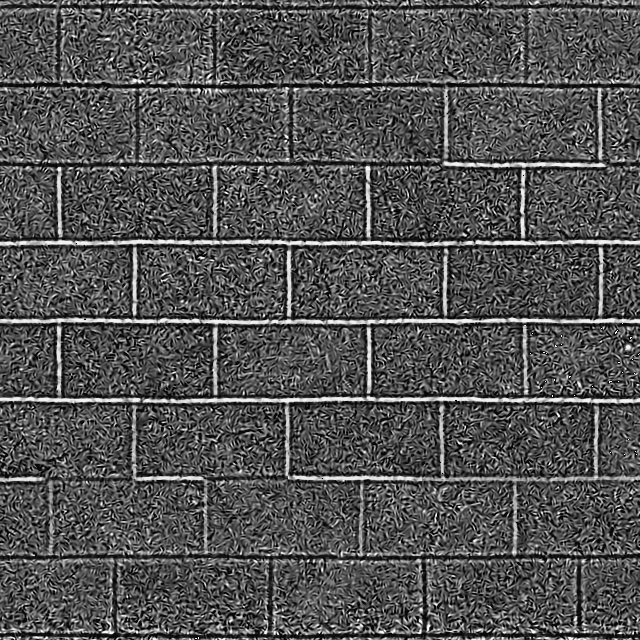
Reproduce this texture procedurally as a WebGL 2 fragment shader.

```glsl
#version 300 es
precision highp float;

uniform vec2 u_resolution;
out vec4 fragColor;

// Wall layout, in canvas units
const float BLOCK_WIDTH = 0.2420;
const float COURSE_HEIGHT = 0.1228;
const float TOP_JOINT = 0.9890;
const float EVEN_START = 0.0935;
const float ODD_START = 0.2120;
const float LOWER_DRIFT = 0.0036;

// Joints: positive light is pale mortar, negative is an open dark gap
const float CORE_HALF = 0.0029;
const float CORE_SOFT = 0.0012;
const float HALO_OFFSET = 0.0064;
const float HALO_WIDTH = 0.0025;
const float DARK_HALO = 0.90;
const float PALE_HALO = 0.30;
const float EDGE_WEAR = 0.0007;
const float BED_LIGHT[9] = float[9](-0.8, -1.0, -0.9, 1.0, 1.0, 1.0, -0.7, -0.85, -0.9);
const float HEAD_LIGHT[8] = float[8](-0.8, -0.95, 0.95, 0.95, 0.95, 0.8, 0.65, -0.95);

// Block surface
const float BLOCK_TONE = 0.305;
const float GRAIN_CONTRAST = 0.30;
const float FINE_CELLS = 150.0;
const float COARSE_CELLS = 85.0;
const float STAIN_CELLS = 26.0;
const float STAIN_CONTRAST = 0.045;
const float WEAR_CELLS = 60.0;
const float PALE_MORTAR = 0.95;
const float OPEN_GAP = 0.02;
const float CHIP_CHANCE = 0.06;
const float CHIP_RADIUS = 0.006;

float hash(vec2 p) {
    vec3 q = fract(vec3(p.xyx) * 0.1031);
    q += dot(q, q.yzx + 33.33);
    return fract((q.x + q.y) * q.z);
}

// Cellular noise: every cell holds a short wave of random heading and phase
float grain(vec2 p) {
    vec2 cell = floor(p);
    float sum = 0.0;
    for (int j = -1; j <= 1; j++) {
        for (int i = -1; i <= 1; i++) {
            vec2 id = cell + vec2(i, j);
            vec2 offset = p - id - vec2(hash(id), hash(id + 57.3));
            float heading = 6.2832 * hash(id + 113.7);
            float frequency = mix(4.0, 8.5, hash(id + 171.1));
            float wave = cos(frequency * dot(offset, vec2(cos(heading), sin(heading))) + 6.2832 * hash(id + 211.9));
            sum += (0.3 + 1.2 * hash(id + 263.3)) * wave * exp(-3.0 * dot(offset, offset));
        }
    }
    return sum;
}

float waver(float t, float seed) {
    return 0.0011 * sin(9.0 * t + seed) + 0.0006 * sin(37.0 * t + 2.3 * seed)
         + 0.0003 * sin(117.0 * t + 4.1 * seed);
}

float band(float x, float from, float to) {
    return smoothstep(from - 0.008, from + 0.008, x) * (1.0 - smoothstep(to - 0.008, to + 0.008, x));
}

// Draws a joint core with opposite-toned halos on both sides
float addJoint(float tone, float distanceTo, float light) {
    float reach = abs(distanceTo);
    float width = CORE_HALF * mix(0.75, 1.0, abs(light));
    float core = 1.0 - smoothstep(width - CORE_SOFT, width + CORE_SOFT, reach);
    float halo = abs(light) * exp(-pow((reach - HALO_OFFSET) / HALO_WIDTH, 2.0));
    tone = light > 0.0 ? mix(tone, OPEN_GAP, DARK_HALO * halo) : tone + PALE_HALO * halo;
    return mix(tone, light > 0.0 ? PALE_MORTAR : OPEN_GAP, core * abs(light));
}

void main() {
    vec2 uv = gl_FragCoord.xy / u_resolution;

    // Courses counted downwards, blocks counted to the right
    float nearest = round((TOP_JOINT - uv.y) / COURSE_HEIGHT);
    float depth = (TOP_JOINT - uv.y + waver(uv.x, 1.7 * nearest)) / COURSE_HEIGHT;
    float course = floor(depth);
    float bed = round(depth);
    float start = mod(course, 2.0) < 0.5 ? EVEN_START : ODD_START;
    start -= LOWER_DRIFT * pow(max(course - 4.0, 0.0), 2.0);
    float along = (uv.x - start) / BLOCK_WIDTH;
    float head = round(along);
    float headHash = hash(vec2(head, course) + 20.0);
    float headShift = 0.004 * (headHash - 0.5) + waver(uv.y, head + 3.0 * course);

    // Granular surface, rougher in patches and at the foot of the wall
    vec2 block = vec2(floor(along), course) + 40.0;
    float patches = 0.22 * grain(uv * 11.0 + 3.0) + 0.12 * grain(uv * STAIN_CELLS + 71.0);
    float foot = 1.0 - smoothstep(0.0, 0.09, uv.y);
    float rough = max(0.85 + patches + 0.25 * hash(block) + 0.3 * foot, 0.4);
    float surface = grain(uv * FINE_CELLS) + 0.6 * grain(uv * COARSE_CELLS + 31.0);
    surface += 0.7 * foot * grain(uv * vec2(35.0, 90.0) + 9.0);
    float stain = grain(uv * STAIN_CELLS + 17.0) + 0.7 * grain(uv * 8.0 + 47.0);
    float tone = BLOCK_TONE + 0.05 * (hash(block + 5.0) - 0.5) + STAIN_CONTRAST * stain
               + GRAIN_CONTRAST * rough * surface;

    // Occasional chip in a block
    vec2 chip = (fract(vec2(along, depth)) - 0.2 - 0.6 * vec2(hash(block + 7.0), hash(block + 9.0)))
              * vec2(BLOCK_WIDTH, COURSE_HEIGHT) / CHIP_RADIUS;
    float chipReach = dot(chip, chip) * (1.0 + 0.6 * surface);
    tone += step(hash(block + 11.0), CHIP_CHANCE) * (1.0 - chipReach) * exp(-chipReach);

    // Mortar remains only in parts of some joints
    float erosion = grain(uv * WEAR_CELLS);
    float wear = clamp(0.95 + 0.4 * erosion, 0.3, 1.0);
    float headLight = HEAD_LIGHT[int(clamp(course, 0.0, 7.0))];
    if (course == 1.0) headLight = mix(headLight, 0.9, step(0.6, uv.x));
    headLight *= 0.75 + 0.3 * headHash;
    float bedLight = BED_LIGHT[int(clamp(bed, 0.0, 8.0))];
    if (bed == 2.0) bedLight = mix(bedLight, 1.0, band(uv.x, 0.69, 0.95));
    if (bed == 6.0) bedLight = mix(bedLight, uv.x > 0.66 ? 0.6 : 0.95, max(step(0.45, uv.x),
        max(band(uv.x, -0.1, 0.07), band(uv.x, 0.21, 0.32))));

    float edge = EDGE_WEAR * erosion;
    tone = addJoint(tone, (along - head) * BLOCK_WIDTH + headShift + edge, clamp(headLight * wear, -1.0, 1.0));
    tone = addJoint(tone, (depth - bed) * COURSE_HEIGHT + edge, bedLight * wear);
    fragColor = vec4(vec3(clamp(tone, 0.03, 0.97)), 1.0);
}
```
